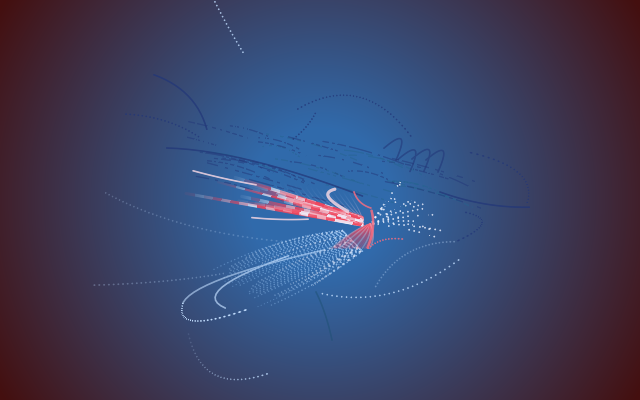
Write a WebGL 2 fragment shader that draws this background.

```glsl
#version 300 es
precision highp float;

uniform vec2 u_resolution;
out vec4 outColor;

const vec3 NAVY = vec3(0.13, 0.21, 0.47);
const vec3 TEAL = vec3(0.14, 0.39, 0.56);
const vec3 SKY = vec3(0.55, 0.76, 0.97);
const vec3 WHITE = vec3(0.94, 0.95, 1);
const vec3 RED = vec3(0.94, 0.27, 0.36);
const vec3 PINK = vec3(0.95, 0.66, 0.72);

float hash(float n) {
  n = fract(n * 0.1031);
  n *= n + 33.33;
  n *= n + n;
  return fract(n);
}

// Distance to a quadratic curve, and the parameter of the nearest point
vec2 curve(vec2 p, vec2 a, vec2 b, vec2 c) {
  vec2 best = vec2(1e3, 0), start = a;
  vec2 low = min(a, min(b, c)) - 1.5, high = max(a, max(b, c)) + 1.5;
  if (any(lessThan(p, low)) || any(greaterThan(p, high))) return best;
  for (float i = 1.0; i <= 14.0; i++) {
    float t = i / 14.0;
    vec2 end = mix(mix(a, b, t), mix(b, c, t), t), seg = end - start;
    float h = clamp(dot(p - start, seg) / dot(seg, seg), 0.0, 1.0);
    float d = length(p - start - seg * h);
    if (d < best.x) best = vec2(d, t + (h - 1.0) / 14.0);
    start = end;
  }
  return best;
}

// Coverage and parameter of a solid (gap = 0) or dotted stroke
vec2 stroke(vec2 p, vec2 a, vec2 b, vec2 c, float radius, float gap, float aa) {
  vec2 k = curve(p, a, b, c);
  float d = k.x;
  if (gap > 0.0) {
    float len = 0.5 * (distance(a, c) + distance(a, b) + distance(b, c));
    float count = ceil(len / gap);
    d = length(vec2((fract(k.y * count) - 0.5) * len / count, d));
  }
  return vec2(1.0 - smoothstep(radius - aa, radius + aa, d), k.y);
}

// Coverage of a thin stroke, with start and control point packed together
float thin(vec2 p, vec4 ab, vec2 c, float gap, float aa) {
  return stroke(p, ab.xy, ab.zw, c, 0.21, gap, aa).x;
}

vec3 background(vec2 p) {
  float t = clamp((length(p) - 18.0) / 75.0, 0.0, 1.0);
  return mix(vec3(0.19, 0.415, 0.67), vec3(0.265, 0.06, 0.06), t);
}

// Broken dark traces across the upper half
vec3 darkTraces(vec3 col, vec2 p, float aa) {
  for (float i = 0.0; i < 34.0; i++) {
    float n = i * 5.0, x = mix(-34.0, 25.0, hash(n + 3.0));
    vec2 a = vec2(x, mix(4.0, 18.0, hash(n + 4.0)) - 0.06 * x);
    vec2 c = a + mix(7.0, 25.0, hash(n + 5.0)) * vec2(1, -0.28);
    vec2 s = stroke(p, a, (a + c) * 0.5 + vec2(0, 3.0 * hash(n + 6.0)), c, 0.17, 0.0, aa);
    float dash = step(0.42, hash(floor(s.y * 28.0) + n * 31.0));
    col = mix(col, mod(i, 3.0) < 1.0 ? TEAL : NAVY, 0.48 * dash * s.x);
  }
  float arcs = thin(p, vec4(-6, 22.5, 10.7, 32.5), vec2(23, 15.6), 1.0, aa);
  for (float i = 0.0; i < 4.0; i++) {
    vec2 a = vec2(16.0 + 3.5 * i, 10.0 + 3.0 * hash(i + 70.0));
    arcs = max(arcs, 0.8 * thin(p, vec4(a, a + vec2(7, 6)), a + vec2(3, -3), 0.0, aa));
  }
  arcs = max(arcs, thin(p, vec4(-41.5, 31.3, -31, 27.5), vec2(-28.3, 17.7), 0.0, aa));
  arcs = max(arcs, thin(p, vec4(-49, 21.5, -38, 21), vec2(-30, 15.6), 1.0, aa));
  arcs = max(arcs, thin(p, vec4(-38.3, 13, -19.6, 12.5), vec2(10.6, 1), 0.0, aa));
  arcs = max(arcs, thin(p, vec4(30, 2, 41, -2), vec2(52.3, -1.8), 0.0, aa));
  arcs = max(arcs, thin(p, vec4(37, 12, 55, 8), vec2(51.7, -1), 1.1, aa));
  arcs = max(arcs, thin(p, vec4(-7, 15, -3, 18), vec2(-1, 22), 0.9, aa));
  arcs = max(arcs, thin(p, vec4(36, -3, 46, -5), vec2(34, -10.4), 0.9, aa));
  col = mix(col, NAVY, 0.7 * arcs);
  return mix(col, TEAL * 0.8, 0.5 * thin(p, vec4(-1, -23, 1.5, -28), vec2(3, -35), 0.0, aa));
}

// Beaded plume at the lower left with its long outer loops
vec3 beadedPlume(vec3 col, vec2 p, float aa) {
  for (float i = 0.0; i < 30.0; i++) {
    float u = i / 29.0, r = hash(i + 11.0);
    vec2 a = mix(vec2(6, -7.5), vec2(11, -12.5), u), b = mix(vec2(-10, -9), vec2(0, -21), u);
    vec2 c = mix(vec2(-28, -18), vec2(-15, -27.5), u) + vec2(14, 6) * r * r;
    vec2 s = stroke(p, a, b, c, 0.12 + 0.14 * r, 0.8 + 0.4 * r, aa);
    col = mix(col, mix(SKY, WHITE, r * r), s.x * mix(0.85, 0.3, s.y));
  }
  float loops = thin(p, vec4(-18, -27.3, -37, -34), vec2(-34.2, -25.6), 0.9, aa);
  loops = max(loops, 0.6 * thin(p, vec4(-34.2, -25.6, -31, -19.8), vec2(1, -12.5), 0.0, aa));
  loops = max(loops, 0.7 * thin(p, vec4(-23.7, -27, -33, -23), vec2(-8, -14), 0.0, aa));
  loops = max(loops, 0.8 * thin(p, vec4(-26.5, 50, -23, 43), vec2(-19, 36.5), 1.1, aa));
  loops = max(loops, 0.8 * thin(p, vec4(0, -23.3, 18.2, -27.6), vec2(35.2, -14.6), 1.3, aa));
  loops = max(loops, 0.3 * thin(p, vec4(-57, -21.3, -38, -20.8), vec2(-23.7, -18.3), 1.1, aa));
  loops = max(loops, 0.25 * thin(p, vec4(-54, 2, -36, -8), vec2(-9, -10.4), 1.1, aa));
  loops = max(loops, 0.35 * thin(p, vec4(13.7, -22, 20, -10.4), vec2(34, -10.4), 0.9, aa));
  vec2 hook = stroke(p, vec2(-33, -33), vec2(-29.6, -49.3), vec2(-12.7, -43.3), 0.2, 1.0, aa);
  return mix(col, mix(SKY, WHITE, 0.5), max(loops, hook.x * mix(0.1, 0.85, hook.y)));
}

// Arches, spray, rays and stem that meet at the focus
vec3 focusBurst(vec3 col, vec2 p, float aa) {
  for (float i = 0.0; i < 16.0; i++) {
    float u = i / 15.0, x = mix(-13.0, 7.0, u);
    vec2 s = stroke(p, vec2(x, 5.0 - 3.0 * u), vec2(x + 3.0, -2.5), vec2(10.5, -4.5), 0.13, 0.0, aa);
    col = mix(col, mix(SKY, PINK, s.y), s.x * 0.55 * s.y);
    vec2 tip = mix(vec2(19, 5), vec2(27, -10), u) + 5.0 * hash(i + 40.0) * vec2(1, 0.3);
    s = stroke(p, vec2(12.7, -6), mix(vec2(13, -4), tip, 0.5), tip, 0.22, 1.3, aa);
    col = mix(col, WHITE, s.x * 0.8 * step(0.5, hash(floor(s.y * 9.0) + i * 17.0)));
    s = stroke(p, vec2(12.6, -6), mix(vec2(9, -7), vec2(14, -9), u), vec2(3.0 + 9.5 * u, -12), 0.2, 0.0, aa);
    col = mix(col, mod(i, 3.0) < 1.0 ? PINK : RED, s.x * mix(0.7, 0.35, s.y));
  }
  for (float i = 0.0; i < 33.0; i++) {
    float n = i * 3.0 + 90.0, r = hash(n), side = hash(n + 1.0) - 0.5;
    float reach = i < 3.0 ? 28.0 + 8.0 * i : 5.0 + 28.0 * r * r;
    vec2 c = vec2(10.5, -5.3 + 2.0 * side), a = c + reach * vec2(-1, 0.25 + 0.14 * side);
    vec2 s = stroke(p, a, (a + c) * 0.5, c, mix(0.2, 0.42, r), 0.0, aa);
    float tone = hash(floor(s.y * reach * 0.45) + n * 13.0);
    vec3 ink = tone < 0.5 ? RED : mix(PINK, WHITE, step(0.78, tone));
    col = mix(col, ink, s.x * smoothstep(-0.1, 0.5, s.y) * 0.85);
  }
  float pale = thin(p, vec4(-31.7, 7.3, -24, 5.2), vec2(-16, 3.8), 0.0, aa);
  pale = max(pale, thin(p, vec4(-17, -4.4, -10, -5.1), vec2(-3, -4.8), 0.0, aa));
  pale = max(pale, stroke(p, vec2(3.7, 2.7), vec2(-1, 1.5), vec2(6.9, -2.8), 0.4, 0.0, aa).x);
  col = mix(col, mix(PINK, WHITE, 0.6), 0.85 * pale);
  float stem = stroke(p, vec2(12.9, -2.7), vec2(14, -7), vec2(11.9, -11.9), 0.32, 0.0, aa).x;
  stem = max(stem, thin(p, vec4(8.5, 2, 9.5, -1), vec2(12.7, -2), 0.0, aa));
  stem = max(stem, thin(p, vec4(11.9, -12.3, 15, -9), vec2(21, -9.8), 0.8, aa));
  return mix(col, mix(RED, PINK, 0.4), 0.85 * stem);
}

void main() {
  vec2 p = 100.0 * (gl_FragCoord.xy - 0.5 * u_resolution) / u_resolution.y;
  float aa = 60.0 / u_resolution.y;
  vec3 col = beadedPlume(darkTraces(background(p), p, aa), p, aa);
  outColor = vec4(focusBurst(col, p, aa), 1);
}
```
